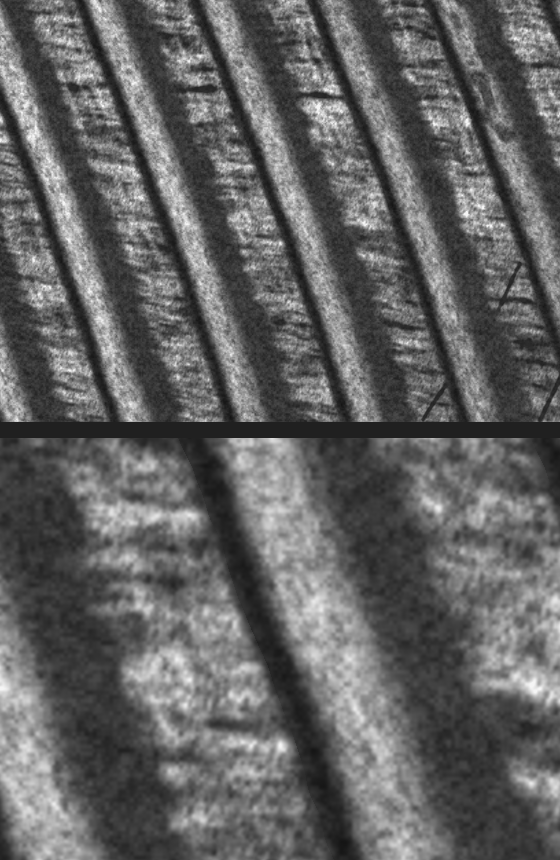
Top, the full canvas; bottom, a detail of the centre.
Write a Shadertoy shader that draws this texture.

```glsl
// Grey micrograph of slanted ribs with a wrinkled membrane between them.
// Ribs repeat along a gently curved slanted axis; each cell holds a dark edge,
// a rounded rib, its shadow and a membrane textured by stretched value noise.

float hash(vec2 p) {
    return fract(sin(dot(p, vec2(12.9898, 78.233))) * 43758.5453);
}

float noise(vec2 p) {
    vec2 i = floor(p), f = fract(p);
    f = f * f * (3.0 - 2.0 * f);
    return mix(mix(hash(i), hash(i + vec2(1, 0)), f.x),
               mix(hash(i + vec2(0, 1)), hash(i + vec2(1, 1)), f.x), f.y);
}

float segmentDistance(vec2 p, vec2 a, vec2 b) {
    vec2 pa = p - a, ba = b - a;
    return length(pa - ba * clamp(dot(pa, ba) / dot(ba, ba), 0.0, 1.0));
}

void mainImage(out vec4 fragColor, in vec2 fragCoord) {
    // One unit is the rib spacing; y runs downward from the top
    vec2 uv = fragCoord / iResolution.xy;
    vec2 p = vec2(4.8 * uv.x, 3.61 * (1.0 - uv.y));

    // Curved axis: d is the signed offset from the rib centre
    float axis = p.x - 0.844 - 0.42 * p.y + 0.016 * p.y * p.y;
    axis += 0.025 * (noise(p * 2.5) - 0.5) + 0.012 * (noise(p * 14.0) - 0.5);
    float id = floor(axis + 0.21);
    float d = axis - id;
    float low = smoothstep(0.8, 3.4, p.y);

    // Fine grain shared by every surface
    float grain = 0.6 * noise(p * 42.0 + 7.0) + 0.4 * noise(p * 85.0);
    float speckle = noise(vec2(p.x + 0.4 * p.y, p.y - 0.4 * p.x) * vec2(60, 34));

    // Membrane: tilted cross striations and upright wrinkles
    float s = p.y - d * mix(0.06, 0.17, low) + 0.37 * hash(vec2(id, 3.0));
    s += 0.05 * (noise(p * vec2(4, 3)) - 0.5);
    float bands = noise(vec2(p.x * 3.5 + id * 9.0, s * 19.0));
    float threads = noise(vec2(p.x * 10.0, s * 36.0 + 5.0));
    float wrinkles = noise(vec2(axis * 19.0 + noise(p * 7.0), p.y * 5.0));
    float patches = noise(p * vec2(2.2, 3.2) + 4.0);
    float membrane = mix(0.49, 0.41, low)
        + 0.42 * (bands - 0.5) + 0.27 * (threads - 0.5)
        + mix(0.33, 0.14, low) * (wrinkles - 0.5)
        + 0.20 * (patches - 0.5);

    // Crease running across all cells, with a lighter fold under it
    float crease = p.y - 0.70 - 0.045 * p.x - 0.08 * (noise(p * vec2(3, 1)) - 0.5);
    membrane -= 0.24 * exp(-pow(crease / 0.035, 2.0));
    membrane += 0.12 * exp(-pow((crease - 0.15) / 0.10, 2.0));

    // Cracks and dimming in the lower right
    vec2 q = p + 0.05 * (vec2(noise(p * 4.0), noise(p * 4.0 + 9.0)) - 0.5);
    float crack = min(segmentDistance(q, vec2(4.47, 2.25), vec2(4.16, 2.84)),
                      segmentDistance(q, vec2(4.16, 2.84), vec2(3.62, 3.58)));
    crack = min(crack, segmentDistance(q, vec2(4.85, 3.08), vec2(4.62, 3.60)));
    membrane *= 1.0 - 0.22 * smoothstep(0.9, 0.2, length(p - vec2(4.2, 3.1)));
    membrane *= 1.0 - 0.65 * smoothstep(0.028, 0.006, crack);
    membrane *= 0.45 + 1.1 * mix(grain, speckle, 0.4);

    // Shadow falling to the right of each rib, with a ragged border
    float ragged = d + 0.09 * (noise(p * vec2(9, 16)) - 0.5);
    float open = smoothstep(0.32, 0.45, ragged - 0.03 * low);
    open *= 1.0 - smoothstep(0.74, 0.80, d);
    float shadow = 0.13 + 0.17 * grain + 0.05 * (bands - 0.5);
    float tone = mix(shadow, max(membrane, 0.12 + 0.08 * grain), open);

    // Rounded rib with lengthwise fibres; darker and blotched to the right
    float lit = smoothstep(-0.16, -0.05, d) * (1.0 - smoothstep(0.02, 0.20, d));
    float fibres = 0.5 * noise(vec2(d * 26.0 + p.y * 3.0, p.y * 11.0 + id * 5.0))
                 + 0.5 * noise(vec2(d * 48.0 - p.y * 5.0, p.y * 24.0));
    float blotch = smoothstep(0.50, 0.75, noise(vec2(d * 9.0, p.y * 6.0 + id)));
    blotch *= smoothstep(1.5, 3.0, id) * smoothstep(2.2, 1.2, p.y);
    float rib = (0.55 - 0.035 * id - 0.06 * low) * (0.35 + 0.85 * fibres + 0.5 * grain);
    rib *= 1.0 - 0.6 * blotch;
    tone += lit * (rib - 0.10);

    // Dark line along the left flank of the rib
    tone *= 1.0 - 0.40 * exp(-pow((d + 0.165) / 0.04, 2.0));
    tone *= 1.0 - 0.40 * exp(-pow((d - 0.835) / 0.04, 2.0));

    fragColor = vec4(vec3(clamp(tone, 0.08, 0.96)), 1.0);
}
```
